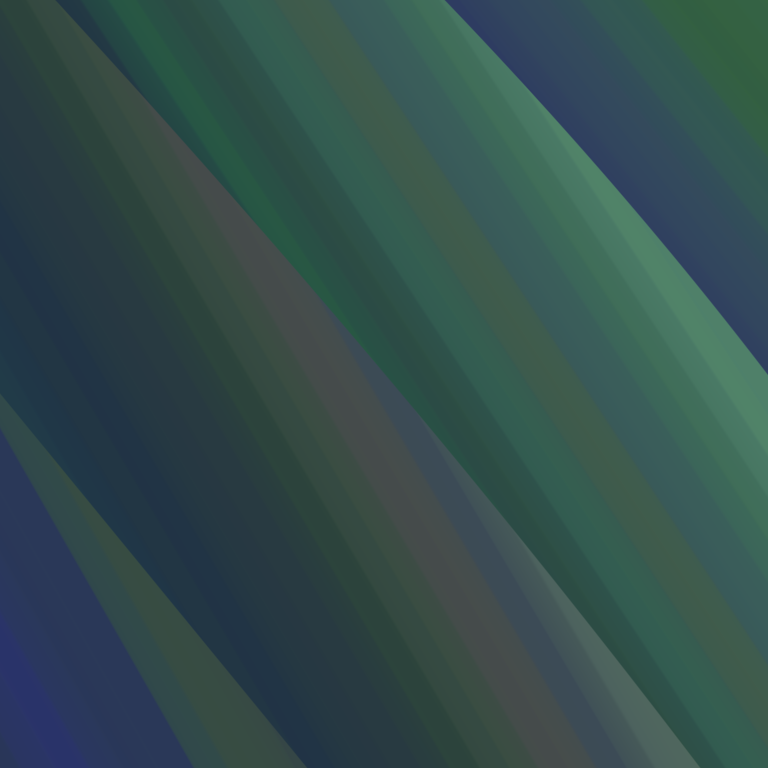
This background is drawn by a three.js fragment shader. Its source:

```glsl
varying vec2 vUv;

const vec3 INDIGO = vec3(0.165, 0.205, 0.410);
const vec3 DUSK   = vec3(0.165, 0.220, 0.345);
const vec3 NAVY   = vec3(0.130, 0.205, 0.268);
const vec3 SLATE  = vec3(0.155, 0.225, 0.255);
const vec3 STEEL  = vec3(0.235, 0.295, 0.335);
const vec3 UMBER  = vec3(0.275, 0.298, 0.294);
const vec3 MOSS   = vec3(0.212, 0.295, 0.255);
const vec3 FOREST = vec3(0.172, 0.262, 0.235);
const vec3 SAGE   = vec3(0.310, 0.400, 0.368);
const vec3 PINE   = vec3(0.172, 0.298, 0.268);
const vec3 EMERALD = vec3(0.152, 0.335, 0.268);
const vec3 TEAL   = vec3(0.200, 0.365, 0.318);
const vec3 OLIVE  = vec3(0.248, 0.355, 0.296);
const vec3 LAGOON = vec3(0.224, 0.360, 0.356);
const vec3 FERN   = vec3(0.240, 0.415, 0.345);
const vec3 JADE   = vec3(0.310, 0.505, 0.412);
const vec3 LEAF   = vec3(0.200, 0.375, 0.255);

// Horizontal place of a gently bowed fold at depth y
float foldEdge(float y, float start, float slope, float bend) {
  return start + slope * y - bend * y * y;
}

// Smoothly cover a colour with the next one along the ramp
vec3 fade(vec3 base, vec3 tint, float from, float to, float t) {
  return mix(base, tint, smoothstep(from, to, t));
}

// Partly stepped coordinate with softened risers
float terrace(float t, float width, float amount) {
  float k = t / width;
  float stepped = floor(k) + smoothstep(0.82, 1.0, fract(k));
  return mix(t, (stepped + 0.4) * width, amount);
}

// Coordinate across slanted bands
float bandCoord(vec2 p, float lean, float width) {
  return terrace(p.x - lean * p.y, width, 0.6);
}

// Faint colour variation from layered sines
vec3 streaks(float t, float strength) {
  float wave = sin(t * 83.0) + 0.6 * sin(t * 151.0 + 1.7);
  return strength * wave * vec3(0.6, 1.0, -0.5);
}

vec3 cornerFold(float t) {
  vec3 c = fade(DUSK * 0.98, INDIGO, -0.58, -0.49, t);
  c = fade(c, DUSK, -0.48, -0.40, t);
  c = fade(c, vec3(0.190, 0.285, 0.290), -0.325, -0.300, t);
  c = fade(c, MOSS * 1.02, -0.295, -0.250, t);
  return fade(c, vec3(0.210, 0.275, 0.275), -0.235, -0.180, t);
}

vec3 darkFold(float t) {
  vec3 c = fade(vec3(0.125, 0.225, 0.285), NAVY, -0.30, -0.20, t);
  c = fade(c, SLATE, -0.17, -0.09, t);
  c = fade(c, FOREST, -0.055, 0.000, t);
  c = fade(c, MOSS, 0.015, 0.060, t);
  c = fade(c, UMBER, 0.065, 0.140, t);
  c = fade(c, STEEL, 0.150, 0.210, t);
  return fade(c, SAGE, 0.215, 0.290, t);
}

vec3 greenFold(float t) {
  vec3 c = fade(NAVY, EMERALD, 0.075, 0.160, t);
  c = fade(c, PINE, 0.165, 0.225, t);
  c = fade(c, TEAL, 0.240, 0.310, t);
  c = fade(c, OLIVE, 0.320, 0.390, t);
  c = fade(c, LAGOON, 0.395, 0.460, t);
  c = fade(c, FERN, 0.470, 0.530, t);
  return fade(c, JADE, 0.530, 0.630, t);
}

vec3 farFold(float t) {
  vec3 c = fade(vec3(0.180, 0.235, 0.380), vec3(0.200, 0.285, 0.365), 0.58, 0.68, t);
  c = fade(c, vec3(0.200, 0.345, 0.325), 0.69, 0.80, t);
  c = fade(c, LEAF, 0.80, 0.88, t);
  return fade(c, LEAF * 1.04, 0.90, 1.00, t);
}

// Lay a fold over everything to the right of its edge
vec3 overlay(vec3 under, vec3 over, float x, float edge) {
  return mix(under, over, smoothstep(-0.0015, 0.0015, x - edge));
}

void main() {
  vec2 p = vec2(vUv.x, 1.0 - vUv.y);

  // Slanted band coordinates for each fold
  float corner = bandCoord(p, 0.57, 0.045);
  float dark = bandCoord(p, 0.59, 0.038);
  float green = bandCoord(p, 0.66, 0.036);
  float far = bandCoord(p, 0.80, 0.040);

  // Folds from lower left to upper right
  vec3 colour = cornerFold(corner) + streaks(corner, 0.003);
  colour = overlay(colour, darkFold(dark) + streaks(dark, 0.004),
                   p.x, foldEdge(p.y, -0.42, 0.82, 0.0));
  colour = overlay(colour, greenFold(green) + streaks(green, 0.005),
                   p.x, foldEdge(p.y, 0.072, 0.92, 0.08));
  colour = overlay(colour, farFold(far) + streaks(far, 0.003),
                   p.x, foldEdge(p.y, 0.579, 0.96, 0.20));

  gl_FragColor = vec4(colour, 1.0);
}
```
